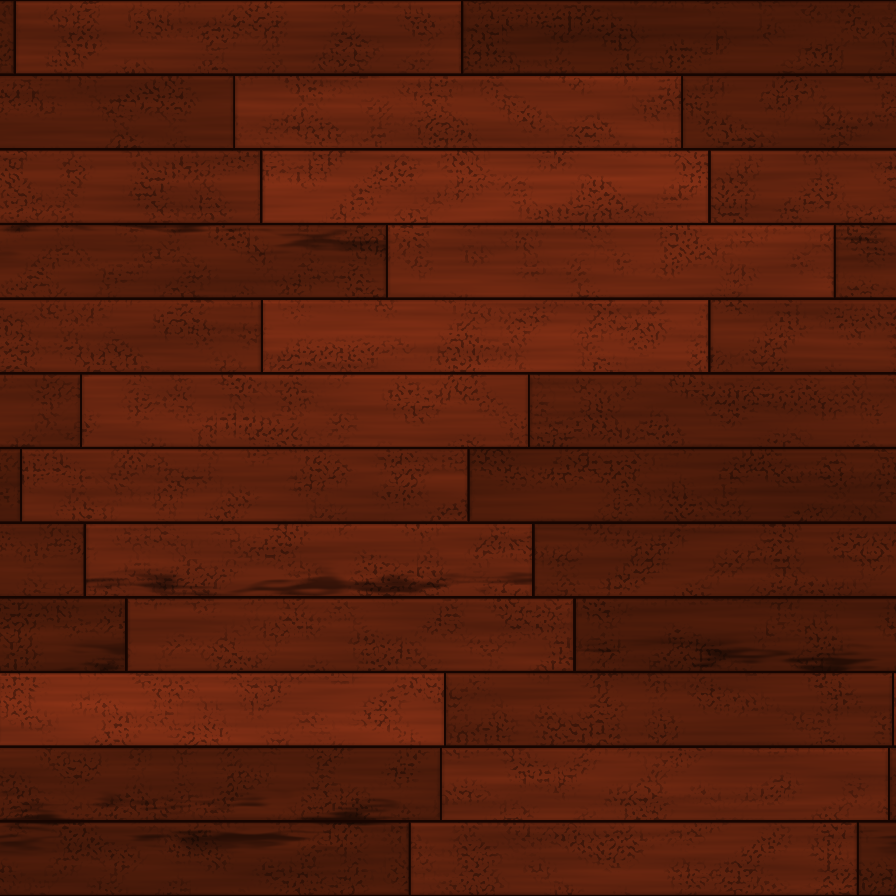
A WebGL 1 fragment shader for this texture:

```glsl
precision highp float;

uniform vec2 u_resolution;

#define ROWS 12.0
#define PLANKS_PER_ROW 2.0
#define SEAM_WIDTH 0.0028
#define SPECKLE_SCALE 230.0
#define SPECKLE_DEPTH 0.34
#define GRAIN_DEPTH 0.20
#define SMUDGE_DEPTH 0.50
#define SMUDGE_SHARE 0.25
#define DARK_WOOD vec3(0.265, 0.094, 0.034)
#define LIGHT_WOOD vec3(0.465, 0.168, 0.075)
#define SEAM_COLOR vec3(0.085, 0.018, 0.003)

vec2 hash2(vec2 p) {
  vec3 q = fract(p.xyx * vec3(0.1031, 0.1030, 0.0973));
  q += dot(q, q.yzx + 33.33);
  return fract((q.xx + q.yz) * q.zy);
}

float cornerSlope(vec2 cell, vec2 offset) {
  float angle = 6.28319 * hash2(cell).x;
  return dot(vec2(cos(angle), sin(angle)), offset);
}

// Gradient noise, roughly -0.7 to 0.7
float noise(vec2 p) {
  vec2 i = floor(p);
  vec2 f = p - i;
  vec2 w = f * f * f * (f * (f * 6.0 - 15.0) + 10.0);
  vec2 e = vec2(1.0, 0.0);
  float low = mix(cornerSlope(i, f), cornerSlope(i + e, f - e), w.x);
  float high = mix(cornerSlope(i + e.yx, f - e.yx), cornerSlope(i + 1.0, f - 1.0), w.x);
  return mix(low, high, w.y);
}

// Wood of one plank: p in canvas units, height from 0 to 1 across the board
vec3 plankColor(vec2 p, float height, float tone, vec2 seed) {
  vec2 shift = floor(seed * 400.0);

  // Soft bands and fine streaks along the board
  float bands = noise(p * vec2(4.0, 32.0) + shift);
  float streaks = noise(p * vec2(6.0, 130.0) + shift.yx)
                + 0.5 * noise(p * vec2(14.0, 240.0) + shift + 51.0);
  vec3 color = mix(DARK_WOOD, LIGHT_WOOD, tone);
  color *= 1.0 + GRAIN_DEPTH * (bands + 0.6 * streaks);

  // Pores gathered in loose patches
  float patches = smoothstep(-0.2, 0.35, noise(p * vec2(20.0, 26.0) + shift + 17.0));
  float pores = smoothstep(0.05, 0.32, noise(p * SPECKLE_SCALE + shift.yx + 83.0));
  color *= 1.0 - SPECKLE_DEPTH * patches * pores;

  // Dark smudges near one edge of a few boards
  float smudge = noise(p * vec2(9.0, 40.0) + shift + 29.0)
               + 0.5 * noise(p * vec2(28.0, 190.0) + shift.yx + 7.0);
  float side = seed.y < 0.5 * SMUDGE_SHARE ? height : 1.0 - height;
  float worn = step(seed.y, SMUDGE_SHARE) * (1.0 - smoothstep(0.15, 0.55, side));
  return color * (1.0 - SMUDGE_DEPTH * worn * smoothstep(0.0, 0.5, smudge));
}

void main() {
  vec2 uv = gl_FragCoord.xy / u_resolution;
  float pixel = 1.0 / min(u_resolution.x, u_resolution.y);

  // Rows of boards, each row slid by its own amount
  float row = floor(uv.y * ROWS);
  vec2 rowSeed = hash2(vec2(row + 3.0, 41.0));
  float along = uv.x * PLANKS_PER_ROW + rowSeed.x;
  float column = mod(floor(along), PLANKS_PER_ROW);
  vec2 local = vec2(fract(along), fract(uv.y * ROWS));
  vec2 plankSize = 1.0 / vec2(PLANKS_PER_ROW, ROWS);

  // Shade and grain of the board
  float tone = fract(rowSeed.y + 0.38 * column);
  vec2 seed = hash2(vec2(row * 5.0 + 11.0, column * 7.0 + 23.0));
  vec3 color = plankColor(local * plankSize, local.y, tone, seed);

  // Soft shoulder, faint lit upper edge and dark seam
  vec2 edge = min(local, 1.0 - local) * plankSize;
  float nearest = min(edge.x, edge.y);
  color *= 1.0 - 0.18 * (1.0 - smoothstep(0.0, 0.006, nearest));
  float topGap = (1.0 - local.y) * plankSize.y;
  color *= 1.0 + 0.12 * (1.0 - smoothstep(0.0, 0.0025, abs(topGap - 0.004)));

  vec2 halfWidth = 0.5 * SEAM_WIDTH * vec2(mix(0.65, 1.25, seed.x), 1.0);
  vec2 gap = 1.0 - smoothstep(halfWidth - 0.5 * pixel, halfWidth + 0.5 * pixel, edge);
  color = mix(color, SEAM_COLOR, max(gap.x, gap.y));

  gl_FragColor = vec4(color, 1.0);
}
```
